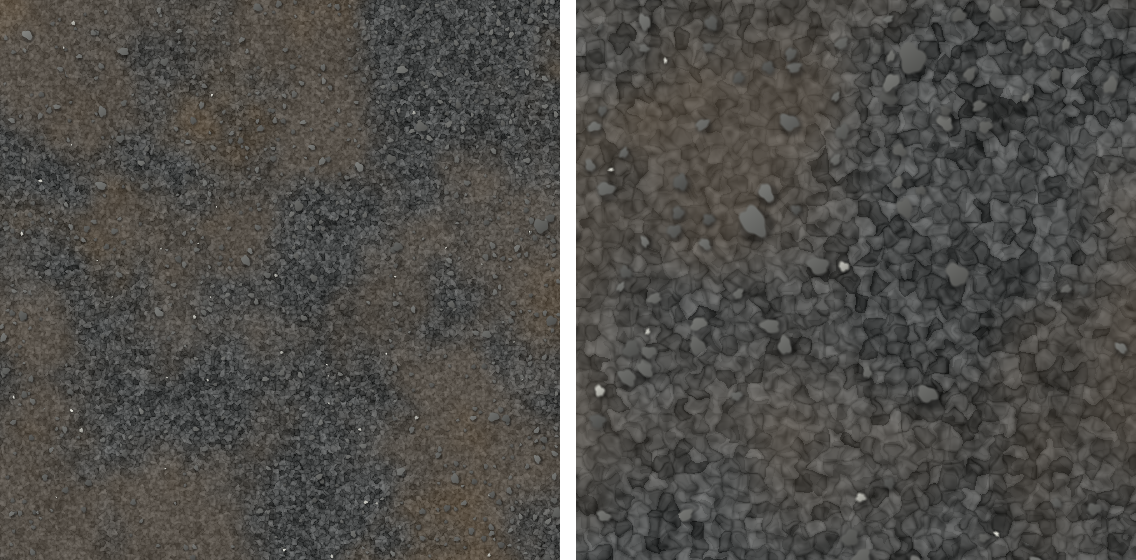
Left: the whole. Right: its middle third, enlarged.
Write a Shadertoy shader that draws this texture.

```glsl
#define GRAVEL_COLOR vec3(0.314, 0.321, 0.321)
#define DIRT_COLOR vec3(0.362, 0.338, 0.308)
#define STONE_COLOR vec3(0.385, 0.388, 0.378)
#define SPECK_COLOR vec3(0.76, 0.76, 0.73)
#define PATCH_SCALE 4.2
#define GRAIN_SCALE 112.0
#define GRAIN_CONTRAST 0.17
#define CREVICE_DEPTH 0.085
#define GRIT_CONTRAST 0.11
#define EDGE_SOFTNESS 0.0013
#define LIGHT_DIR vec2(-0.6, 0.8)

vec3 hash3(vec2 p) {
    vec3 q = fract(p.xyx * vec3(0.1031, 0.1030, 0.0973));
    q += dot(q, q.yxz + 33.33);
    return fract((q.xxy + q.yzz) * q.zyx);
}

float valueNoise(vec2 p) {
    vec2 cell = floor(p), f = fract(p);
    f = f * f * (3.0 - 2.0 * f);
    float low = mix(hash3(cell).x, hash3(cell + vec2(1, 0)).x, f.x);
    float high = mix(hash3(cell + vec2(0, 1)).x, hash3(cell + vec2(1, 1)).x, f.x);
    return mix(low, high, f.y);
}

float fbm(vec2 p) {
    float sum = 0.0, weight = 0.5;
    for (int i = 0; i < 4; i++) {
        sum += weight * valueNoise(p);
        p = mat2(0.8, 0.6, -0.6, 0.8) * p * 2.03 + 17.3;
        weight *= 0.5;
    }
    return sum / 0.9375;
}

// Packed grains: x is the distance to the crevice, y the tone of the grain
vec2 grains(vec2 p) {
    vec2 base = floor(p);
    float nearest = 9.0, second = 9.0, tone = 0.0;
    for (int j = -1; j <= 1; j++)
    for (int i = -1; i <= 1; i++) {
        vec2 cell = base + vec2(i, j);
        vec3 rnd = hash3(cell);
        float d = length(cell + 0.1 + 0.8 * rnd.xy - p);
        if (d < nearest) {
            second = nearest;
            nearest = d;
            tone = rnd.z;
        } else {
            second = min(second, d);
        }
    }
    return vec2(second - nearest, tone);
}

// Loose angular stones with a lit side and a soft contact shadow
void scatterStones(inout vec3 color, vec2 uv, float scale, float chance,
                   vec2 radiusRange, vec3 stoneColor) {
    vec2 p = uv * scale, base = floor(p);
    float soft = EDGE_SOFTNESS * scale;
    for (int j = -1; j <= 1; j++)
    for (int i = -1; i <= 1; i++) {
        vec2 cell = base + vec2(i, j);
        vec3 place = hash3(cell + scale);
        vec3 look = hash3(cell + scale + 71.7);
        if (place.z > chance) continue;
        vec2 offset = p - cell - 0.15 - 0.7 * place.xy;
        float turn = 6.2832 * look.x;
        vec2 q = mat2(cos(turn), -sin(turn), sin(turn), cos(turn)) * offset;
        q.y *= 1.1 + 0.5 * look.y;
        float angle = atan(q.y, q.x);
        float radius = mix(radiusRange.x, radiusRange.y, look.z * look.z);
        float outline = radius * (1.0 + 0.11 * cos(3.0 * angle + 9.0 * look.y)
                                      + 0.07 * cos(5.0 * angle + 20.0 * look.z));
        float body = 1.0 - smoothstep(-soft, soft, length(q) - outline);
        float shadow = 1.0 - smoothstep(-soft, 2.0 * soft,
            length(offset + LIGHT_DIR * radius * 0.35) - radius);
        float lit = dot(offset, LIGHT_DIR) / radius;
        vec3 surface = stoneColor * (0.84 + 0.32 * look.y + 0.1 * lit);
        color = mix(color * (1.0 - 0.3 * shadow), surface, body);
    }
}

void mainImage(out vec4 fragColor, in vec2 fragCoord) {
    vec2 uv = fragCoord / iResolution.y;

    // Broad drifts of brown dirt over blue-grey gravel
    float drift = fbm(uv * PATCH_SCALE + 3.7);
    float gravel = smoothstep(0.34, 0.62, drift);
    float stain = smoothstep(0.5, 0.8, fbm(uv * 5.0 + 41.0));
    vec3 color = mix(DIRT_COLOR, GRAVEL_COLOR, gravel);
    color += stain * (1.0 - gravel) * vec3(0.025, 0.005, -0.02);
    color += 0.06 * (fbm(uv * 9.0 + 60.0) - 0.5);

    // Two sizes of packed grains with irregular borders, then fine grit
    vec2 warp = vec2(valueNoise(uv * 170.0), valueNoise(uv * 170.0 + 50.0)) - 0.5;
    vec2 coarse = grains(uv * GRAIN_SCALE + 0.7 * warp);
    vec2 fine = grains(uv * GRAIN_SCALE * 1.7 + warp + 23.0);
    float relief = GRAIN_CONTRAST * (coarse.y - 0.5)
                 - CREVICE_DEPTH * (1.0 - smoothstep(0.0, 0.42, coarse.x));
    relief += 0.45 * GRAIN_CONTRAST * (fine.y - 0.5)
            - 0.3 * CREVICE_DEPTH * (1.0 - smoothstep(0.0, 0.5, fine.x));
    color += relief * mix(0.45, 1.0, gravel);
    color += GRIT_CONTRAST * (valueNoise(uv * 240.0 + 9.0) - 0.5);

    // Pebbles gather in the gravel; a few larger stones and pale chips lie on top
    float spread = smoothstep(0.35, 0.65, fbm(uv * 3.0 + 80.0));
    scatterStones(color, uv, 62.0, 0.08 + 0.22 * spread, vec2(0.18, 0.4), STONE_COLOR);
    scatterStones(color, uv, 29.0, 0.03 + 0.12 * spread, vec2(0.16, 0.3), STONE_COLOR * 1.03);
    scatterStones(color, uv, 9.0, 0.06, vec2(0.09, 0.14), STONE_COLOR * 1.12);
    scatterStones(color, uv, 33.0, 0.05, vec2(0.045, 0.13), SPECK_COLOR);

    fragColor = vec4(clamp(color, 0.0, 1.0), 1.0);
}
```
